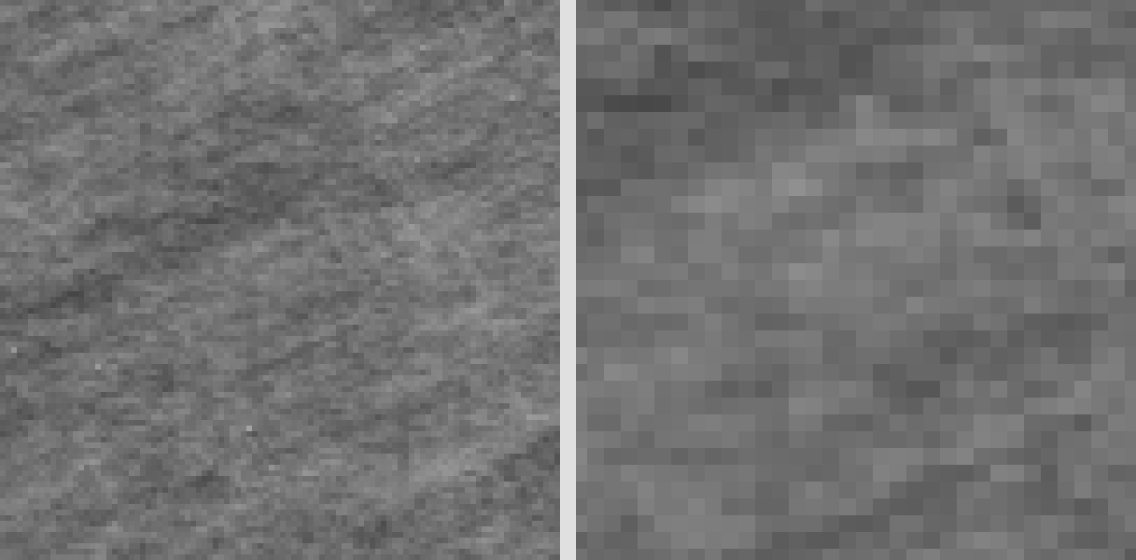
Left, the full canvas; right, a detail of the centre.
A WebGL 1 fragment shader for this texture:

```glsl
precision highp float;

uniform vec2 u_resolution;

const float CELLS = 100.0;         // square cells across the canvas
const float BASE_GREY = 0.446;
const float CELL_AMOUNT = 0.065;   // independent shade of each cell
const float GRAIN_AMOUNT = 0.135;  // short flecks, a few cells long
const float STREAK_AMOUNT = 0.105; // thin slanted streaks
const float BAND_AMOUNT = 0.11;    // broad slanted bands
const float CROSS_AMOUNT = 0.09;   // patches of fine crossing scratches
const float SPECK_AMOUNT = 0.16;   // rare bright specks

const float GRAIN_ANGLE = 0.08;
const float STREAK_ANGLE = 0.34;
const float BAND_ANGLE = 0.42;
const float CROSS_ANGLE = -0.95;

// Feature sizes in cells: along and across the grain
const vec2 GRAIN_SIZE = vec2(2.3, 1.25);
const vec2 STREAK_SIZE = vec2(9.0, 2.6);
const vec2 BAND_SIZE = vec2(26.0, 8.0);
const vec2 CROSS_SIZE = vec2(5.0, 1.2);
const vec2 PATCH_SIZE = vec2(24.0, 20.0);
const vec2 SPECK_SIZE = vec2(2.2, 1.6);

float hash(vec2 p) {
  return fract(sin(dot(p, vec2(127.1, 311.7))) * 43758.5453);
}

float valueNoise(vec2 p) {
  vec2 i = floor(p);
  vec2 f = fract(p);
  f = f * f * (3.0 - 2.0 * f);
  float low = mix(hash(i), hash(i + vec2(1.0, 0.0)), f.x);
  float high = mix(hash(i + vec2(0.0, 1.0)), hash(i + vec2(1.0, 1.0)), f.x);
  return mix(low, high, f.y);
}

// Noise stretched along a direction, from 0 to 1
float directedNoise(vec2 p, float angle, vec2 size, float seed) {
  float c = cos(angle);
  float s = sin(angle);
  vec2 turned = vec2(c * p.x + s * p.y, c * p.y - s * p.x);
  return valueNoise(turned / size + seed);
}

// Grey level of one whole cell
float cellShade(vec2 cell) {
  float grain = directedNoise(cell, GRAIN_ANGLE, GRAIN_SIZE, 17.3) - 0.5;
  float streak = directedNoise(cell, STREAK_ANGLE, STREAK_SIZE, 41.7) - 0.5;
  float band = directedNoise(cell, BAND_ANGLE, BAND_SIZE, 73.1) - 0.5;
  float scratch = directedNoise(cell, CROSS_ANGLE, CROSS_SIZE, 97.9) - 0.5;
  float patchMask = smoothstep(0.45, 0.8, directedNoise(cell, 0.0, PATCH_SIZE, 131.2));
  float speck = smoothstep(0.9, 1.0, directedNoise(cell, STREAK_ANGLE, SPECK_SIZE, 163.6));

  float shade = BASE_GREY + CELL_AMOUNT * (hash(cell + 211.0) - 0.5);
  shade += GRAIN_AMOUNT * grain + STREAK_AMOUNT * streak + BAND_AMOUNT * band;
  shade += CROSS_AMOUNT * scratch * patchMask;
  return shade + SPECK_AMOUNT * speck * smoothstep(-0.1, 0.25, streak);
}

void main() {
  vec2 grid = gl_FragCoord.xy / u_resolution * CELLS - 0.5;
  vec2 cell = floor(grid);

  // Blend neighbouring cells over one pixel at their shared edge
  vec2 pixelsPerCell = u_resolution / CELLS;
  vec2 edge = clamp((fract(grid) - 0.5) * pixelsPerCell + 0.5, 0.0, 1.0);
  float low = mix(cellShade(cell), cellShade(cell + vec2(1.0, 0.0)), edge.x);
  float high = mix(cellShade(cell + vec2(0.0, 1.0)), cellShade(cell + vec2(1.0, 1.0)), edge.x);

  gl_FragColor = vec4(vec3(mix(low, high, edge.y)), 1.0);
}
```
